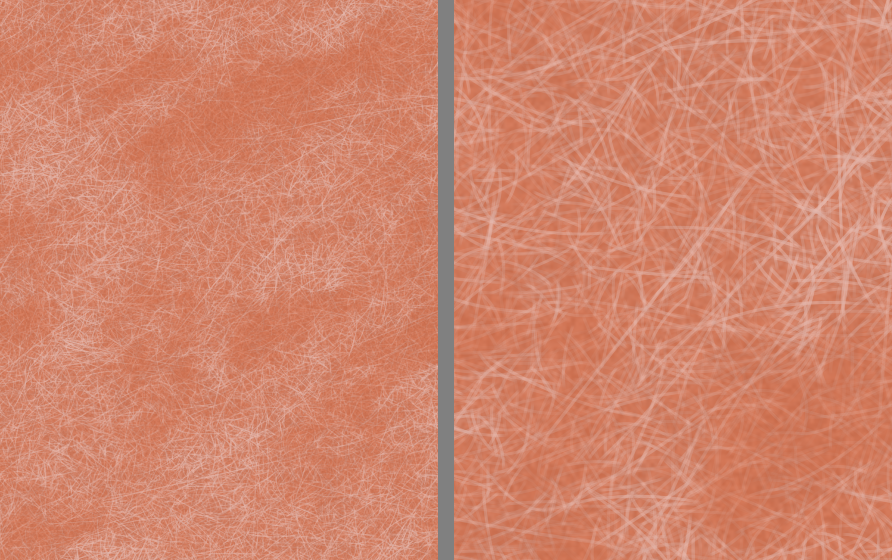
Left: the whole. Right: its middle third, enlarged.
A Shadertoy shader for this texture:

```glsl
// Draws fibrous mulberry paper: pale tangled threads over a warm orange ground.

const vec3 GROUND = vec3(0.803, 0.415, 0.278);
const vec3 THREAD = vec3(0.882, 0.708, 0.668);
const vec3 DULL_THREAD = vec3(0.800, 0.670, 0.650);
const float GRAIN_ANGLE = 0.48;   // main direction of the threads, radians

vec4 hash4(vec3 v) {
    vec4 h = fract(v.xyzx * vec4(0.1031, 0.1030, 0.0973, 0.1099));
    h += dot(h, h.wzxy + 33.33);
    return fract((h.xxyz + h.yzzw) * h.zywx);
}

mat2 rotation(float a) {
    float c = cos(a), s = sin(a);
    return mat2(c, -s, s, c);
}

float valueNoise(vec2 p, float seed) {
    vec2 i = floor(p), f = fract(p);
    f = f * f * (3.0 - 2.0 * f);
    float a = hash4(vec3(i, seed)).x;
    float b = hash4(vec3(i + vec2(1, 0), seed)).x;
    float c = hash4(vec3(i + vec2(0, 1), seed)).x;
    float d = hash4(vec3(i + vec2(1, 1), seed)).x;
    return mix(mix(a, b, f.x), mix(c, d, f.x), f.y);
}

float fbm(vec2 p, float seed) {
    float sum = 0.0, gain = 0.5;
    for (int i = 0; i < 5; i++) {
        sum += gain * valueNoise(p, seed + float(i));
        p = rotation(0.6) * p * 2.03 + 7.1;
        gain *= 0.52;
    }
    return sum;
}

// Coverage of one bent thread, centred on the origin and fading at its ends
float thread(vec2 p, float angle, float halfLength, float bend, float width, float blur) {
    vec2 q = rotation(angle) * p;
    float d = abs(q.y + bend * q.x * q.x);
    float body = 1.0 - smoothstep(0.5 * width - blur, 0.5 * width + blur, d);
    return body * (1.0 - smoothstep(0.7 * halfLength, halfLength, abs(q.x)));
}

// Several layers of scattered threads, one thread for each grid cell
float web(vec2 p, float cell, int layers, float spread, float bend, float width, float blur, float seed) {
    float sum = 0.0;
    for (int k = 0; k < layers; k++) {
        float layer = seed + float(k);
        vec2 g = p / cell + hash4(vec3(layer, 3.0, 8.0)).xy * 40.0;
        vec2 id = floor(g);
        for (int y = -1; y <= 1; y++)
        for (int x = -1; x <= 1; x++) {
            vec2 c = id + vec2(x, y);
            vec4 a = hash4(vec3(c, layer));
            vec4 b = hash4(vec3(c, layer + 51.7));
            float angle = GRAIN_ANGLE + spread * (a.z + b.x - 1.0);
            float halfLength = mix(0.45, 0.88, a.w);
            float curve = bend * (2.0 * b.y - 1.0);
            float strength = mix(0.35, 1.5, b.z * b.z);
            sum += strength * thread(g - c - a.xy, angle, halfLength, curve,
                                     width / cell, blur / cell);
        }
    }
    return sum;
}

// Uneven thickness of the pulp: broad clouds, slanted wisps and small tufts
float pulpDensity(vec2 p) {
    vec2 q = rotation(GRAIN_ANGLE) * p;
    float cloud = smoothstep(0.28, 0.66, fbm(q * vec2(5.0, 8.0), 11.0));
    float wisp = smoothstep(0.50, 0.74, fbm(q * vec2(5.0, 12.0) + 3.0, 23.0));
    float tuft = smoothstep(0.54, 0.76, fbm(q * vec2(12.0, 17.0) + 9.0, 37.0));
    return mix(0.45, 1.2, cloud) + 0.65 * wisp + 0.75 * tuft + 0.25 * (0.5 - p.y);
}

void mainImage(out vec4 fragColor, in vec2 fragCoord) {
    vec2 p = fragCoord / iResolution.y;
    float blur = 0.62 / iResolution.y;

    // Slightly warped space keeps the threads from looking ruled
    vec2 warp = vec2(valueNoise(p * 9.0, 61.0), valueNoise(p * 9.0, 67.0)) - 0.5;
    vec2 w = p + 0.016 * warp;

    // Threads from a fine tangle to long strands
    float fine = web(w, 0.025, 12, 3.1, 0.35, 0.0018, blur, 100.0);
    float middle = web(w, 0.066, 8, 1.7, 0.22, 0.0018, blur, 200.0);
    float strands = web(p, 0.230, 4, 1.1, 0.08, 0.0019, blur, 300.0);

    // Thin haze and speckle of the pulp under the threads
    float speckle = valueNoise(p * 420.0, 71.0) - 0.5;
    float density = pulpDensity(p);
    float haze = 0.07 + density * (0.13 + 0.14 * speckle);
    float pulp = haze + density * (0.30 * fine + 0.42 * middle) + 0.45 * strands * (0.4 + 0.6 * density);
    float cover = 1.0 - exp(-max(pulp, 0.0));

    // Thin pulp looks duller than the bright, thick threads
    float dullness = smoothstep(0.35, 0.75, fbm(p * 40.0, 91.0)) * (1.0 - smoothstep(0.35, 0.75, cover));
    vec3 color = mix(GROUND, mix(THREAD, DULL_THREAD, 0.7 * dullness), cover);
    color += 0.050 * (valueNoise(p * 380.0, 83.0) - 0.5);
    fragColor = vec4(color, 1.0);
}
```
